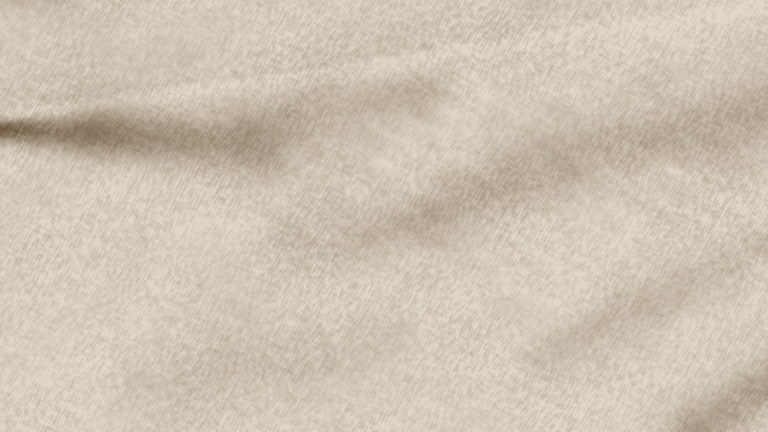
This texture is drawn by a WebGL 1 fragment shader. Its source:

```glsl
precision highp float;
// Draped natural linen: fine slanted weave, soft wrinkles and one deep fold.

#define THREAD_COUNT 132.0   // threads per canvas height
#define THREAD_ANGLE 1.05    // slant of the main threads, radians
#define THREAD_DEPTH 0.19
#define CROSS_ANGLE -0.42    // slant of the crossing threads
#define CROSS_DEPTH 0.13
#define MOTTLE_DEPTH 0.055
#define WRINKLE_DEPTH 0.13
#define FOLD_DEPTH 1.05
#define BASE_TONE 1.025
#define SHADOW_COLOR vec3(0.44, 0.35, 0.25)
#define LINEN_COLOR vec3(0.83, 0.79, 0.73)

uniform vec2 u_resolution;

vec2 hashGradient(vec2 cell) {
  vec3 q = fract(vec3(cell.xyx) * vec3(0.1031, 0.1030, 0.0973));
  q += dot(q, q.yzx + 33.33);
  float angle = 6.28318 * fract((q.x + q.y) * q.z);
  return vec2(cos(angle), sin(angle));
}

float gradientNoise(vec2 p) {
  vec2 i = floor(p), f = fract(p);
  vec2 u = f * f * f * (f * (f * 6.0 - 15.0) + 10.0);
  vec2 e = vec2(1.0, 0.0);
  float a = dot(hashGradient(i), f);
  float b = dot(hashGradient(i + e.xy), f - e.xy);
  float c = dot(hashGradient(i + e.yx), f - e.yx);
  float d = dot(hashGradient(i + e.xx), f - e.xx);
  return mix(mix(a, b, u.x), mix(c, d, u.x), u.y);
}

float fbm(vec2 p) {
  float sum = 0.0, amp = 0.6;
  for (int i = 0; i < 4; i++) {
    sum += amp * gradientNoise(p);
    p = mat2(0.8, 0.6, -0.6, 0.8) * p * 2.0 + 7.3;
    amp *= 0.5;
  }
  return sum;
}

// x runs along the given direction, y across it
vec2 alongAcross(vec2 p, float angle) {
  float c = cos(angle), s = sin(angle);
  return vec2(c * p.x + s * p.y, c * p.y - s * p.x);
}

float bell(float x) { return exp(-x * x); }

// Soft shadow around a line segment
float softStroke(vec2 p, vec2 a, vec2 b, float width) {
  vec2 ab = b - a;
  float h = clamp(dot(p - a, ab) / dot(ab, ab), 0.0, 1.0);
  return bell(length(p - a - ab * h) / width);
}

// Deep crease at the left, below a lit ridge that rises to the right
float foldTone(vec2 p) {
  float ridge = p.y - (0.735 + 0.14 * p.x + 0.005 * p.x * p.x);
  float crease = p.y - 0.703 + 0.08 * p.x;
  float core = exp(-3.3 * p.x) * bell(crease / (0.03 + 0.085 * p.x));
  core *= 1.0 - smoothstep(-0.03, 0.008, ridge);
  float lip = bell((ridge + 0.012) / 0.02);
  float hollow = smoothstep(-0.004, 0.014, ridge) * exp(-8.0 * max(ridge, 0.0));
  return 0.05 * lip - FOLD_DEPTH * core - 0.12 * hollow * (1.0 - 0.4 * p.x);
}

float drapeShadow(vec2 p) {
  float s = 0.0;
  s += 0.27 * softStroke(p, vec2(0.22, 0.71), vec2(0.62, 0.65), 0.06);
  s += 0.22 * softStroke(p, vec2(0.58, 0.72), vec2(0.98, 0.78), 0.06);
  // One long diagonal valley that widens toward the right
  float valley = p.y - 0.45 - 0.40 * (p.x - 0.85) + 0.05 * p.x * smoothstep(1.3, 1.8, p.x);
  float reach = smoothstep(0.70, 1.10, p.x);
  s += 0.29 * reach * bell(valley / (0.055 + 0.05 * smoothstep(0.9, 1.8, p.x)));
  s += 0.16 * softStroke(p, vec2(0.68, 0.45), vec2(0.98, 0.47), 0.07);
  s += 0.16 * softStroke(p, vec2(1.25, 0.17), vec2(1.80, 0.46), 0.05);
  s += 0.36 * softStroke(p, vec2(1.60, 0.00), vec2(1.82, 0.13), 0.06);
  s += 0.12 * softStroke(p, vec2(0.35, 0.10), vec2(0.90, 0.21), 0.08);
  s += 0.30 * softStroke(p, vec2(-0.02, 1.03), vec2(0.12, 1.03), 0.055);
  return s;
}

float wrinkleTone(vec2 p) {
  float broad = fbm(alongAcross(p, 0.55) * vec2(2.5, 8.0));
  float creases = fbm(alongAcross(p, -0.5) * vec2(6.0, 20.0) + 31.0);
  float center = bell((p.y - 0.62) / 0.28) * smoothstep(0.3, 0.9, p.x);
  return WRINKLE_DEPTH * (broad + creases * (0.3 + 0.9 * center));
}

float weaveTone(vec2 p) {
  vec2 bent = p + 0.012 * vec2(gradientNoise(p * 4.0), gradientNoise(p * 4.0 + 19.0));
  vec2 warp = alongAcross(bent, THREAD_ANGLE);
  vec2 weft = alongAcross(bent, CROSS_ANGLE);
  float threads = gradientNoise(warp * vec2(48.0, THREAD_COUNT));
  threads += 0.2 * sin(6.28318 * THREAD_COUNT * warp.y + 5.0 * gradientNoise(warp * 24.0));
  float crossing = gradientNoise(weft * vec2(60.0, THREAD_COUNT) + 53.0);
  float mottle = gradientNoise(warp * vec2(14.0, 40.0) + 11.0)
               + gradientNoise(weft * vec2(13.0, 50.0) + 71.0);
  float slub = smoothstep(0.35, 0.6, gradientNoise(weft * vec2(30.0, 95.0) + 97.0));
  float patches = 0.9 + 0.6 * gradientNoise(p * 5.0 + 41.0);
  float resolved = min(1.0, u_resolution.y / (2.0 * THREAD_COUNT));
  return patches * resolved * (THREAD_DEPTH * threads + CROSS_DEPTH * crossing)
       + MOTTLE_DEPTH * mottle - 0.09 * slub;
}

void main() {
  vec2 p = gl_FragCoord.xy / u_resolution.y;
  p.x *= 1.77778 * u_resolution.y / u_resolution.x;
  vec2 sway = vec2(fbm(p * 5.0), fbm(p * 5.0 + 23.0));
  vec2 draped = p + 0.03 * sway * smoothstep(0.1, 0.9, p.x);
  float tone = BASE_TONE + foldTone(draped) - drapeShadow(draped);
  tone += wrinkleTone(p) + weaveTone(p);
  gl_FragColor = vec4(mix(SHADOW_COLOR, LINEN_COLOR, clamp(tone, -0.3, 1.12)), 1.0);
}
```
